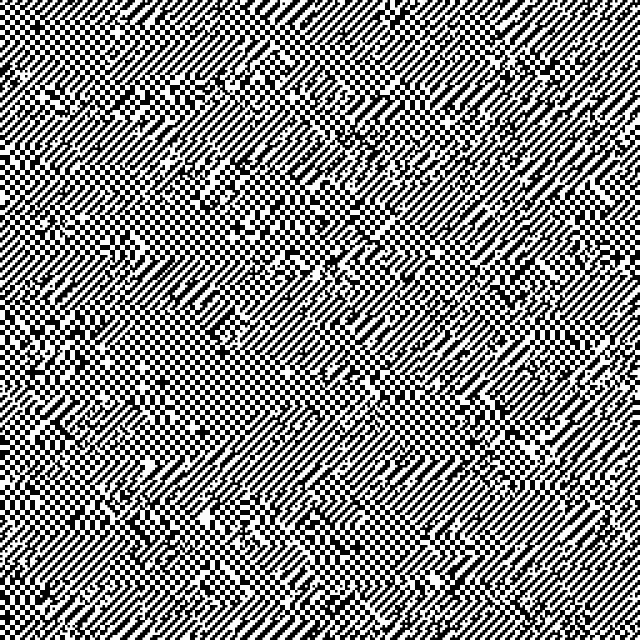
A WebGL 1 fragment shader for this pattern:

```glsl
precision highp float;
// A black and white weave: a checkerboard of square blocks whose corners are
// nibbled so that blocks fuse into smooth rising diagonal stripes. Patches of
// cellular noise, steered by tilted layered sines, choose checks or stripes.

uniform vec2 u_resolution;

const float UNITS = 256.0;               // smallest squares across the canvas
const float BLOCK = 2.0;                 // units along one checker block
const float WIDE_RUN = 3.0;              // units across a wide stripe
const vec2 PATCH_SIZE = vec2(7.0, 4.0);  // patch size in blocks
const float CHECKER_LEVEL = 0.14;        // order above this gives checkerboard
const float MIXED_LEVEL = -0.12;         // order below this gives stripes
const float PATCH_JITTER = 0.9;          // random change of order per patch
const float WIDE_SHARE = 0.2;            // share of striped patches that are wide
const float RISING_SHARE = 0.55;         // mixed blocks joined along the stripes
const float FALLING_SHARE = 0.1;         // mixed blocks joined across them
const float FLIP_CHANCE = 0.004;         // stray inverted blocks
const vec2 CALM_CENTRE = vec2(0.25, 0.48);
const float INK = 0.01;
const float PAPER = 0.99;

float hash(vec2 p) {
  vec3 q = fract(vec3(p.xyx) * 0.1031);
  q += dot(q, q.yzx + 33.33);
  return fract((q.x + q.y) * q.z);
}

vec2 hash2(vec2 p) {
  return vec2(hash(p + 17.0), hash(p + 71.0));
}

// Tilted uneven bands: high is calm and checkered, low is striped.
float orderField(vec2 p) {
  float bend = 1.5 * sin(6.0 * p.x + 2.0 * p.y);
  float bands = sin(dot(p, vec2(9.0, 27.0)) + bend);
  float fine = sin(dot(p, vec2(13.0, 58.0)) + 2.0 * sin(9.0 * p.x + 1.0));
  float broad = sin(dot(p, vec2(11.0, -8.0)) + 2.4);
  float calm = 0.38 - 0.95 * distance(p, CALM_CENTRE);
  return 0.5 * bands + 0.4 * fine + 0.2 * broad + calm;
}

// Nearest patch: xy is its lattice id, zw its site in patch units.
vec4 nearestPatch(vec2 p) {
  vec2 base = floor(p);
  float nearest = 9.0;
  vec4 result = vec4(0.0);
  for (int y = -1; y <= 1; y++) {
    for (int x = -1; x <= 1; x++) {
      vec2 id = base + vec2(float(x), float(y));
      vec2 site = id + hash2(id);
      vec2 away = p - site;
      float d = dot(away, away);
      if (d < nearest) {
        nearest = d;
        result = vec4(id, site);
      }
    }
  }
  return result;
}

// 1 for a white unit, 0 for a black one.
float unitColour(vec2 unit) {
  vec2 block = floor(unit / BLOCK);
  vec4 nearPatch = nearestPatch((block + 0.5) / PATCH_SIZE);
  vec2 id = nearPatch.xy;
  vec2 site = nearPatch.zw * PATCH_SIZE * BLOCK / UNITS;
  float order = orderField(site) + PATCH_JITTER * (hash(id + 5.0) - 0.5);

  // Half a unit keeps the divisions clear of whole numbers.
  float across = unit.x - unit.y + 0.5;
  float checker = block.x + block.y;
  float rising = floor(across / BLOCK);
  float falling = floor((unit.x + unit.y + 0.5) / BLOCK);
  float wide = floor(across / WIDE_RUN);

  float phase = hash(id + 61.0) < WIDE_SHARE ? wide : rising;
  if (order > MIXED_LEVEL) {
    float pick = hash(block + 11.0);
    phase = pick < RISING_SHARE ? rising : checker;
    if (pick > 1.0 - FALLING_SHARE) phase = falling;
  }
  if (order > CHECKER_LEVEL) phase = checker;

  // Patches are inverted more often away from the calm area.
  float disorder = clamp(0.05 + 0.4 * distance(site, CALM_CENTRE), 0.0, 0.3);
  float slip = step(hash(id + 43.0), disorder);
  float flip = step(hash(block + 7.0), FLIP_CHANCE);
  return mod(phase + slip + flip, 2.0);
}

// Blend the four nearest units over one pixel width at their edges.
float weave(vec2 p, float pixelWidth) {
  vec2 q = p - 0.5;
  vec2 unit = floor(q);
  vec2 blend = clamp((fract(q) - 0.5) / pixelWidth + 0.5, 0.0, 1.0);
  float low = mix(unitColour(unit), unitColour(unit + vec2(1.0, 0.0)), blend.x);
  float high = mix(unitColour(unit + vec2(0.0, 1.0)), unitColour(unit + 1.0), blend.x);
  return mix(low, high, blend.y);
}

void main() {
  float side = min(u_resolution.x, u_resolution.y);
  vec2 uv = gl_FragCoord.xy / side;
  float white = weave(uv * UNITS, min(UNITS / side, 1.0));
  gl_FragColor = vec4(vec3(mix(INK, PAPER, white)), 1.0);
}
```
